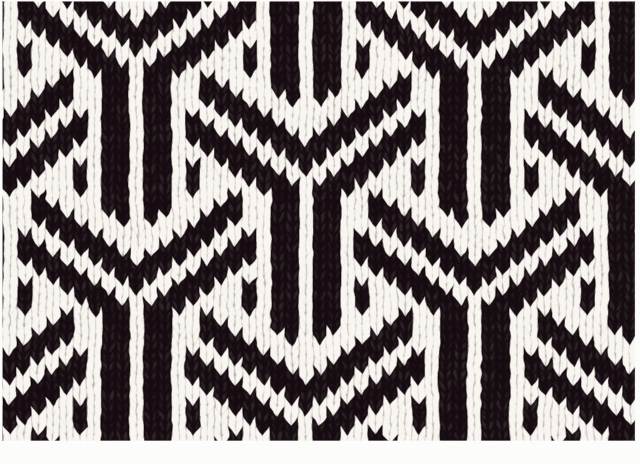
Reproduce this pattern procedurally as a WebGL 2 fragment shader.

```glsl
#version 300 es
precision highp float;

uniform vec2 u_resolution;
out vec4 outColor;

const vec3 PAPER = vec3(0.99, 0.99, 0.985);
const vec3 CREAM = vec3(0.975, 0.965, 0.945);
const vec3 CREAM_SHADE = vec3(0.64, 0.61, 0.59);
const vec3 BLACK = vec3(0.085, 0.045, 0.065);
const vec3 BLACK_SHEEN = vec3(0.19, 0.155, 0.165);

// Lengths are fractions of the canvas width
const vec2 STITCH = vec2(0.0220, 0.0155);
const vec2 FORK_ORIGIN = vec2(0.478, 0.4167);
const vec4 FABRIC = vec4(0.004, 0.0365, 0.992, 0.7227);
const float REPEAT = 24.0;
const float LEAN = 1.0;
const float SOFTNESS = 0.0024;

float hash(vec2 p) {
  vec3 q = fract(vec3(p.xyx) * 0.1031);
  q += dot(q, q.yzx + 33.33);
  return fract((q.x + q.y) * q.z);
}

float noise(vec2 p) {
  vec2 i = floor(p);
  vec2 f = fract(p);
  f = f * f * (3.0 - 2.0 * f);
  float low = mix(hash(i), hash(i + vec2(1.0, 0.0)), f.x);
  float high = mix(hash(i + vec2(0.0, 1.0)), hash(i + vec2(1.0)), f.x);
  return mix(low, high, f.y);
}

bool within(float value, float first, float count) {
  return mod(value - first, REPEAT) < count - 0.5;
}

// Split fork on the stitch grid; rows count downward from its joint
bool forkIsDark(vec2 cell, float period) {
  float column = abs(mod(cell.x + 0.5 * period, period) - 0.5 * period);
  float depth = cell.y + column;
  bool upperArm = column < 7.5 && within(depth, -5.0, 3.0);
  bool lowerArm = column > 2.5 && column < 8.5 && within(depth, 0.0, 3.0);
  bool stem = column > 0.5 && column < 2.5 && within(depth, 0.0, 16.0);
  bool eyelet = abs(column - 4.0) < 0.5 && within(cell.y, 9.0, 3.0);
  return upperArm || lowerArm || stem || eyelet;
}

// Forks sit on a half-drop lattice
bool yarnIsDark(vec2 cell, float period) {
  return forkIsDark(cell, period) || forkIsDark(cell - 0.5 * period, period);
}

// Rounded leg of one V stitch: x across the leg, y along the row
float legRelief(vec2 leg) {
  vec2 bump = 4.0 * leg * (1.0 - leg);
  return sqrt(max(bump.x, 0.0)) * mix(0.45, 1.0, sqrt(max(bump.y, 0.0)));
}

vec3 yarnColor(bool dark, float relief, float tone) {
  vec3 cream = mix(CREAM_SHADE, CREAM, smoothstep(0.0, 0.62, relief + tone));
  vec3 black = mix(BLACK, BLACK_SHEEN, smoothstep(0.72, 1.15, relief + tone));
  return dark ? black : cream;
}

vec3 knit(vec2 p, vec2 stitch) {
  // Slight unevenness of tension
  vec2 sway = vec2(noise(p * 14.0), noise(p * 14.0 + 31.0)) - 0.5;
  vec2 ripple = vec2(noise(p * 85.0), noise(p * 85.0 + 57.0)) - 0.5;
  vec2 grid = (p - FORK_ORIGIN + sway * 0.004 + ripple * 0.003) / stitch;

  // Lean the two legs of each stitch outward
  float column = floor(grid.x + 0.5);
  float across = grid.x - column;
  float legAcross = 2.0 * abs(across);
  float row = -(grid.y - LEAN * legAcross);
  vec2 cell = vec2(column, floor(row));

  // Variation per stitch and loose fibres
  float tone = 0.22 * (hash(cell + 203.0) - 0.5);
  tone += 0.24 * (noise(p * vec2(420.0, 260.0)) - 0.5);
  float relief = legRelief(vec2(legAcross, fract(row)));
  return yarnColor(yarnIsDark(cell, REPEAT), relief, tone);
}

float fabricMask(vec2 p, vec4 bounds, float blur) {
  vec2 inset = min(p - bounds.xy, bounds.zw - p);
  return smoothstep(-blur, blur, min(inset.x, inset.y));
}

void main() {
  vec2 p = gl_FragCoord.xy / u_resolution.x;
  const int SAMPLES = 4;
  vec3 fabric = vec3(0.0);

  // Average a small grid for soft edges
  for (int j = 0; j < SAMPLES; j++) {
    for (int i = 0; i < SAMPLES; i++) {
      vec2 offset = (vec2(i, j) + 0.5) / float(SAMPLES) - 0.5;
      fabric += knit(p + offset * SOFTNESS, STITCH);
    }
  }
  fabric /= float(SAMPLES * SAMPLES);

  outColor = vec4(mix(PAPER, fabric, fabricMask(p, FABRIC, 0.0012)), 1.0);
}
```
